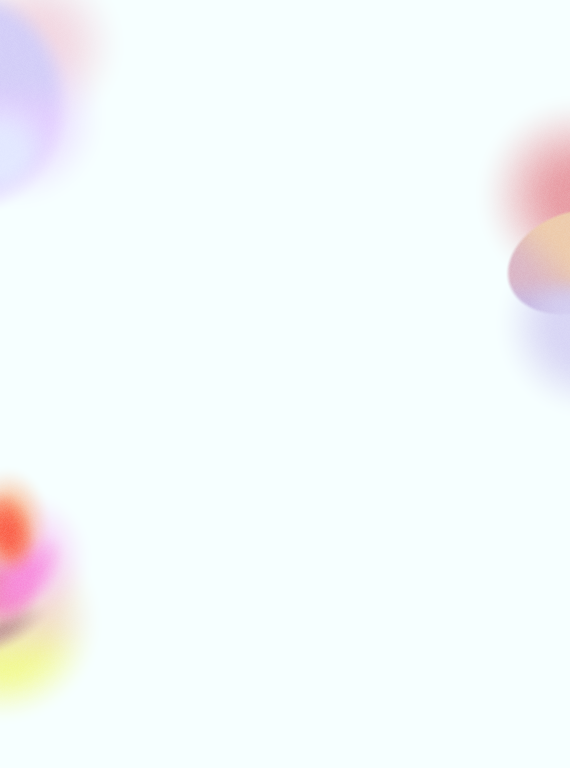
A WebGL 1 fragment shader for this background:

```glsl
precision highp float;
// Pale icy background with three clusters of soft pastel glows at its edges.

uniform vec2 u_resolution;

// Canvas space: x runs 0..ASPECT, y runs 0..1.
const float ASPECT = 0.742;
const float GRAIN_ROWS = 768.0;
const float GRAIN_STRENGTH = 0.10;

const vec3 ICE = vec3(0.965, 1.0, 1.0);
const vec3 BLUSH = vec3(0.95, 0.85, 0.89);
const vec3 LILAC = vec3(0.91, 0.85, 1.0);
const vec3 PERIWINKLE = vec3(0.83, 0.81, 0.97);
const vec3 VIOLET = vec3(0.89, 0.81, 1.0);
const vec3 PALE_BLUE = vec3(0.89, 0.91, 1.0);
const vec3 ROSE = vec3(0.91, 0.62, 0.65);
const vec3 LAVENDER = vec3(0.85, 0.84, 0.96);
const vec3 DEEP_LAVENDER = vec3(0.79, 0.74, 0.90);
const vec3 MAUVE = vec3(0.86, 0.72, 0.78);
const vec3 PEACH = vec3(0.93, 0.80, 0.68);
const vec3 YELLOW = vec3(0.95, 0.98, 0.58);
const vec3 BEIGE = vec3(0.95, 0.88, 0.78);
const vec3 ORCHID = vec3(0.97, 0.80, 0.97);
const vec3 MAGENTA = vec3(0.97, 0.55, 0.86);
const vec3 PINK = vec3(0.94, 0.55, 0.73);
const vec3 ORANGE = vec3(0.98, 0.68, 0.50);
const vec3 RED = vec3(0.98, 0.38, 0.30);
const vec3 SHADOW = vec3(0.74, 0.56, 0.58);

// Coverage of a tilted ellipse: solid up to core, fading out at its rim.
float glow(vec2 p, vec2 center, vec2 radii, float core, float tilt) {
  float c = cos(tilt), s = sin(tilt);
  vec2 d = p - center;
  d = vec2(c * d.x + s * d.y, c * d.y - s * d.x) / radii;
  return 1.0 - smoothstep(core, 1.0, length(d));
}

float disc(vec2 p, vec2 center, float radius, float core) {
  return glow(p, center, vec2(radius), core, 0.0);
}

float hash(vec2 cell) {
  return fract(sin(dot(cell, vec2(12.99, 78.23))) * 43758.5);
}

// Top left: a lilac petal over a blush halo.
vec3 lilacCluster(vec3 col, vec2 p) {
  col = mix(col, BLUSH, disc(p, vec2(0.046, 0.941), 0.122, 0.2));
  col = mix(col, LILAC, disc(p, vec2(0.02, 0.846), 0.125, 0.2));
  vec3 petal = mix(VIOLET, PERIWINKLE, smoothstep(0.83, 0.91, p.y));
  petal = mix(petal, PALE_BLUE, disc(p, vec2(0.0, 0.80), 0.085, 0.2));
  float cover = glow(p, vec2(-0.039, 0.87), vec2(0.135, 0.154), 0.72, 0.0);
  return mix(col, petal, cover);
}

// Right: a crisp peach petal between a rose disc and a lavender disc.
vec3 roseCluster(vec3 col, vec2 p) {
  col = mix(col, LAVENDER, disc(p, vec2(0.768, 0.577), 0.128, 0.3));
  col = mix(col, ROSE, disc(p, vec2(0.749, 0.746), 0.135, 0.1));
  float warm = smoothstep(-0.04, 0.06, p.x + p.y - 1.36);
  float cool = 1.0 - smoothstep(0.595, 0.645, p.y);
  vec3 petal = mix(mix(MAUVE, PEACH, warm), DEEP_LAVENDER, cool);
  float fade = smoothstep(0.68, 0.74, p.x) * cool;
  float cover = glow(p, vec2(0.749, 0.659), vec2(0.094, 0.067), 0.92, 0.35);
  return mix(col, petal, cover * (1.0 - 0.7 * fade));
}

// Bottom left: red and magenta flares above a yellow disc.
vec3 emberCluster(vec3 col, vec2 p) {
  vec3 base = mix(YELLOW, BEIGE, smoothstep(0.12, 0.20, p.y));
  col = mix(col, base, disc(p, vec2(0.0, 0.19), 0.137, 0.4));
  col = mix(col, ORCHID, glow(p, vec2(0.039, 0.271), vec2(0.085, 0.095), 0.1, 0.0));
  col = mix(col, SHADOW, 0.8 * glow(p, vec2(0.0, 0.178), vec2(0.075, 0.028), 0.0, 0.45));
  col = mix(col, ORANGE, glow(p, vec2(0.010, 0.316), vec2(0.060, 0.080), 0.1, 0.0));
  col = mix(col, PINK, disc(p, vec2(0.0, 0.232), 0.055, 0.2));
  col = mix(col, MAGENTA, 0.9 * glow(p, vec2(0.032, 0.246), vec2(0.075, 0.040), 0.1, 0.9));
  return mix(col, RED, 0.9 * glow(p, vec2(0.010, 0.306), vec2(0.040, 0.062), 0.1, 0.3));
}

void main() {
  vec2 p = gl_FragCoord.xy / u_resolution * vec2(ASPECT, 1.0);
  vec3 col = lilacCluster(ICE, p);
  col = roseCluster(col, p);
  col = emberCluster(col, p);

  // Fine grain that varies the tint but leaves the plain ground clean.
  float grain = hash(floor(p * GRAIN_ROWS)) - 0.5;
  col += (col - ICE) * grain * GRAIN_STRENGTH;
  gl_FragColor = vec4(col, 1.0);
}
```
